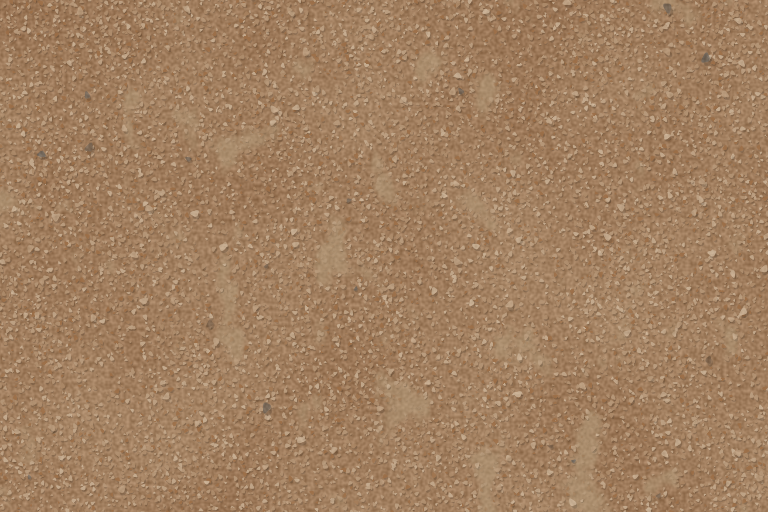
Give the GLSL for this texture, as a WebGL 2 fragment shader.

```glsl
#version 300 es
precision highp float;

uniform vec2 u_resolution;
out vec4 fragColor;

// Colours
const vec3 EARTH = vec3(0.625, 0.487, 0.362);
const vec3 DUST = vec3(0.680, 0.572, 0.445);
const vec3 GRIT_TAN = vec3(0.675, 0.540, 0.410);
const vec3 GRIT_PALE = vec3(0.800, 0.710, 0.605);
const vec3 OCHRE = vec3(0.610, 0.430, 0.275);
const vec3 STONE_GREY = vec3(0.430, 0.400, 0.365);

// Cells per canvas height
const float GRIT_CELLS = 112.0;
const float PEBBLE_CELLS = 30.0;
const float STONE_CELLS = 11.0;
const float GRAIN_SCALE = 150.0;

// Strengths
const float GRIT_DENSITY = 0.62;
const float PEBBLE_DENSITY = 0.30;
const float STONE_DENSITY = 0.12;
const float GRAIN_CONTRAST = 0.11;
const float MOTTLE_CONTRAST = 0.045;
const float SHADOW_DEPTH = 0.17;
const vec2 SHADOW_DIR = vec2(0.45, -0.75);
const float TAU = 6.2831853;

// Two random values in 0..1 for an integer cell
vec2 hash2(vec2 cell, float seed) {
  uvec2 v = uvec2(ivec2(cell + seed * 57.0) + 4096);
  v = v * 1664525u + 1013904223u;
  v.x += v.y * 1664525u;
  v.y += v.x * 1664525u;
  v ^= v >> 16u;
  v.x += v.y * 1664525u;
  v.y += v.x * 1664525u;
  v ^= v >> 16u;
  return vec2(v & 65535u) / 65535.0;
}

float cornerSlope(vec2 cell, vec2 f, vec2 corner) {
  float a = TAU * hash2(cell + corner, 3.0).x;
  return dot(vec2(cos(a), sin(a)), f - corner);
}

float gradientNoise(vec2 p) {
  vec2 i = floor(p), f = fract(p);
  vec2 u = f * f * f * (f * (f * 6.0 - 15.0) + 10.0);
  float low = mix(cornerSlope(i, f, vec2(0, 0)), cornerSlope(i, f, vec2(1, 0)), u.x);
  float high = mix(cornerSlope(i, f, vec2(0, 1)), cornerSlope(i, f, vec2(1, 1)), u.x);
  return mix(low, high, u.y);
}

float fbm(vec2 p) {
  float sum = 0.0, amp = 1.0;
  for (int i = 0; i < 4; i++) {
    sum += amp * gradientNoise(p);
    p = mat2(1.6, 1.2, -1.2, 1.6) * p + 17.3;
    amp *= 0.5;
  }
  return sum;
}

// Irregular scattered chips: x = coverage, y = tone, z = cast shadow
vec3 scatter(vec2 p, float cells, float density, vec2 radii, float seed) {
  vec2 g = p * cells, home = floor(g);
  float soft = 0.65 * cells / u_resolution.y;
  vec3 result = vec3(0.0);
  for (int y = -1; y <= 1; y++) {
    for (int x = -1; x <= 1; x++) {
      vec2 cell = home + vec2(x, y);
      vec2 place = hash2(cell, seed), shape = hash2(cell, seed + 1.0);
      vec2 look = hash2(cell, seed + 2.0);
      if (look.x > density) continue;
      float r = mix(radii.x, radii.y, shape.x * shape.x);
      float turn = TAU * shape.y;
      mat2 spin = mat2(cos(turn), sin(turn), -sin(turn), cos(turn));
      vec2 q = spin * (g - cell - place) * vec2(0.85, 1.2);
      vec2 s = spin * (g - cell - place - SHADOW_DIR * r) * vec2(0.85, 1.2);
      float wobble = 1.0 + 0.16 * sin(3.0 * atan(q.y, q.x + 1e-5) + TAU * look.y);
      float cover = 1.0 - smoothstep(r - soft, r + soft, length(q) * wobble);
      float shade = 1.0 - smoothstep(r - soft, r + soft, length(s));
      if (cover > result.x) result.xy = vec2(cover, look.y);
      result.z = max(result.z, shade);
    }
  }
  return result;
}

// Lay chips over the ground, with their shadows beneath
vec3 layChips(vec3 ground, vec3 chips, vec3 tint, float strength) {
  ground *= 1.0 - SHADOW_DEPTH * strength * chips.z * (1.0 - chips.x);
  return mix(ground, tint, chips.x * strength);
}

void main() {
  vec2 p = gl_FragCoord.xy / u_resolution.y;

  // Broad mottling and pale, worn patches
  float mottle = fbm(p * 3.5 + 5.0);
  float patchField = fbm(p * vec2(10.0, 7.5) + 31.0) + 0.45 * gradientNoise(p * 2.2 + 9.0);
  float dust = smoothstep(0.30, 0.68, patchField);
  float exposed = 1.0 - 0.75 * dust;
  vec3 color = EARTH + MOTTLE_CONTRAST * mottle * vec3(0.8, 1.0, 1.0);
  color = mix(color, DUST, 0.8 * dust);

  // Sandy grain
  float grain = gradientNoise(p * GRAIN_SCALE) + 0.6 * gradientNoise(p * GRAIN_SCALE * 0.5 + 40.0);
  color += GRAIN_CONTRAST * grain * mix(0.4, 1.0, exposed);

  // Fine grit, thinning out in places
  float gritDensity = GRIT_DENSITY * clamp(0.9 + 0.8 * gradientNoise(p * 6.0 + 70.0), 0.4, 1.3);
  vec3 grit = scatter(p, GRIT_CELLS, gritDensity, vec2(0.22, 0.52), 11.0);
  vec3 gritTint = mix(GRIT_TAN, GRIT_PALE, grit.y * grit.y);
  gritTint = mix(gritTint, OCHRE, 1.0 - smoothstep(0.10, 0.18, grit.y));
  color = layChips(color, grit, gritTint, 0.85 * exposed);

  // Larger pale pebbles
  vec3 pebbles = scatter(p, PEBBLE_CELLS, PEBBLE_DENSITY, vec2(0.08, 0.21), 23.0);
  vec3 pebbleTint = mix(GRIT_TAN, GRIT_PALE, 0.3 + 0.7 * pebbles.y) + 0.06 * grain;
  color = layChips(color, pebbles, pebbleTint, 0.85);

  // Occasional dark stones
  vec3 stones = scatter(p, STONE_CELLS, STONE_DENSITY, vec2(0.04, 0.10), 37.0);
  vec3 stoneTint = mix(STONE_GREY, OCHRE * 0.85, 0.6 * stones.y) + 0.10 * grain;
  color = layChips(color, stones, stoneTint, 0.85);

  fragColor = vec4(clamp(color, 0.0, 1.0), 1.0);
}
```
